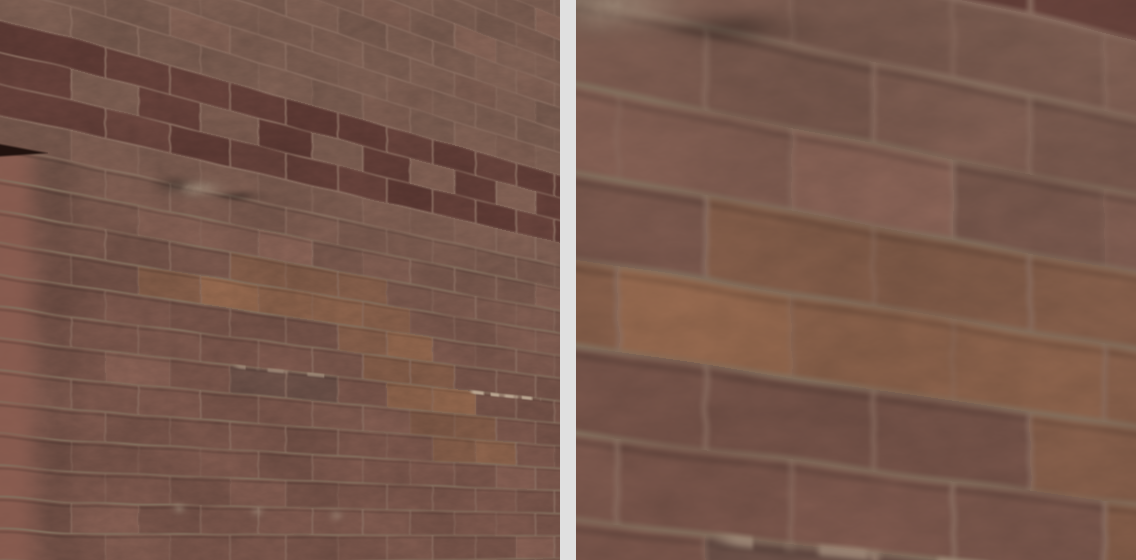
Left, the full canvas; right, a detail of the centre.
This texture is drawn by a Shadertoy shader. Its source:

```glsl
const float HORIZON = 0.0332;       // height where courses run level
const float COURSE = 0.05757;       // course height at the left edge
const float TAPER = 0.01734;        // loss of course height across the canvas
const float DEPTH = 1.4206;         // bricks per unit of inverse course height
const float FIRST_JOINT = 26.16;
const float HORIZON_ROW = 16.25;    // courses between dark band and horizon
const float JOINT = 0.0019;         // half width of the mortar
const float BLUR = 0.0026;

const vec3 BRICK = vec3(0.452, 0.318, 0.278);
const vec3 WEATHERED = vec3(0.462, 0.350, 0.304);
const vec3 DARK = vec3(0.365, 0.225, 0.203);
const vec3 ORANGE = vec3(0.530, 0.372, 0.278);
const vec3 PINK = vec3(0.535, 0.385, 0.335);
const vec3 GREY = vec3(0.405, 0.302, 0.270);
const vec3 CORNER = vec3(0.555, 0.368, 0.318);
const vec3 MORTAR_HIGH = vec3(0.535, 0.425, 0.375);
const vec3 MORTAR_LOW = vec3(0.510, 0.435, 0.365);
const vec3 PALE = vec3(0.630, 0.560, 0.490);
const vec3 SHADOW = vec3(0.130, 0.070, 0.055);

float hash(vec2 p) {
    return fract(sin(dot(p, vec2(127.1, 311.7))) * 43758.5453);
}

vec2 gradient(vec2 cell) {
    float angle = 6.28318 * hash(cell);
    return vec2(cos(angle), sin(angle));
}

float noise(vec2 p) {
    vec2 i = floor(p), f = fract(p), w = f * f * (3.0 - 2.0 * f);
    vec2 e = vec2(1.0, 0.0);
    float low = mix(dot(gradient(i), f), dot(gradient(i + e), f - e), w.x);
    float high = mix(dot(gradient(i + e.yx), f - e.yx), dot(gradient(i + 1.0), f - 1.0), w.x);
    return mix(low, high, w.y);
}

float fbm(vec2 p) {
    float sum = 0.0, amp = 0.6;
    for (int i = 0; i < 4; i++) {
        sum += amp * noise(p);
        p = p * 2.03 + 17.3;
        amp *= 0.5;
    }
    return sum;
}

// 1 inside the interval, with soft ends
float span(float x, float a, float b, float soft) {
    return smoothstep(a - soft, a + soft, x) * smoothstep(b + soft, b - soft, x);
}

float blob(vec2 p, vec2 centre, vec2 size) {
    vec2 d = (p - centre) / size;
    return exp(-dot(d, d));
}

vec3 brickColor(float row, float col, float mid, vec2 p) {
    float tone = hash(vec2(row, col) + 3.7);
    vec3 c = mix(BRICK, WEATHERED, smoothstep(0.45, 0.95, p.y + 0.25 * p.x));
    c = mix(c, PINK, 0.4 * smoothstep(0.75, 1.0, hash(vec2(col, row) + 9.1)));

    // three dark courses, the middle one alternating
    bool alternate = row == 1.0 && mod(col, 2.0) < 0.5;
    if (row >= 0.0 && row <= 2.0 && !alternate) c = mix(DARK, c, 0.25 * tone);

    // stepped diagonal repair
    float end = 5.0 + 0.5 * (row - 6.0);
    float width = row == 6.0 ? 3.0 : (row == 7.0 ? 5.0 : 2.0);
    if (row >= 6.0 && row <= 12.0 && mid < end && mid > end - width)
        c = mix(c, ORANGE, 0.6 + 0.4 * tone);

    if (row == 5.0 && abs(mid - 3.0) < 0.1) c = mix(c, PINK, 0.7);
    if (row == 10.0 && abs(mid - 3.0) < 0.9) c = GREY;
    return c * (0.955 + 0.09 * tone);
}

void mainImage(out vec4 fragColor, in vec2 fragCoord) {
    vec2 p = fragCoord / iResolution.xy;
    float soft = max(BLUR, 1.0 / iResolution.y);

    // wall in perspective, bent at the rounded left corner
    float bend = smoothstep(0.13, 0.0, p.x);
    float scale = COURSE - TAPER * p.x - 0.0009 * bend;
    float r = HORIZON_ROW - (p.y - HORIZON - 0.009 * bend) / scale;
    r += 0.035 * noise(p * vec2(14.0, 20.0));
    float u = DEPTH / (COURSE - TAPER * p.x) - FIRST_JOINT;
    float brickWidth = scale * scale / (DEPTH * TAPER);

    // running bond
    float row = floor(r);
    float shift = 0.5 * mod(row, 2.0);
    float x = u + shift + 0.025 * noise(vec2(u * 2.0, r * 3.0));
    float col = max(floor(x), -1.0);
    vec3 c = brickColor(row, col, col + 0.5 - shift, p);

    // grime and grain
    c *= 1.0 + 0.12 * fbm(p * vec2(7.0, 9.0)) + 0.09 * fbm(p * vec2(40.0, 75.0));
    float below = smoothstep(3.9, 4.1, r);
    c = mix(c, CORNER, 0.75 * below * smoothstep(0.09, 0.025, p.x));
    c *= 1.0 - 0.07 * below * blob(p, vec2(0.105, p.y), vec2(0.035, 1.0));

    // mortar
    float bed = (0.5 - abs(fract(r) - 0.5)) * scale;
    float head = (0.5 - abs(fract(x) - 0.5)) * brickWidth;
    float band = span(r, 0.0, 3.0, 0.05);
    float joint = floor(x + 0.5);
    float fade = mix(0.2 + 0.55 * hash(vec2(joint, row) + 5.3), 0.8, band);
    float bedMask = smoothstep(JOINT + soft, JOINT - soft, bed);
    float headMask = smoothstep(JOINT + soft, JOINT - soft, head) * step(-0.75, u);
    float bedFade = clamp(0.72 + 0.7 * noise(vec2(u * 1.3, floor(r + 0.5) * 3.1)), 0.25, 1.0);
    bedFade *= mix(1.0, 0.75, p.x);
    float underside = span(fract(r), 0.07, 0.15, 0.05) * below;
    c *= 1.0 - 0.13 * underside * (1.0 - 0.5 * p.x);
    vec3 mortar = mix(MORTAR_HIGH, MORTAR_LOW, below);
    c = mix(c, MORTAR_HIGH, headMask * fade);
    c = mix(c, mortar, bedMask * bedFade);

    // pale scar with dark stains along the ledge
    float rough = 0.8 + 0.6 * fbm(p * 45.0);
    float stain = blob(p, vec2(0.315, 0.668), vec2(0.03, 0.014));
    stain += blob(p, vec2(0.425, 0.650), vec2(0.035, 0.008));
    c *= 1.0 - 0.3 * stain;
    c = mix(c, PALE, 0.75 * rough * blob(p, vec2(0.353, 0.663), vec2(0.036, 0.013)));

    // small pale spots near the bottom
    for (int i = 0; i < 3; i++) {
        vec2 spot = vec2(0.32 + 0.14 * float(i), 0.092 - 0.006 * float(i));
        c = mix(c, PALE, 0.45 * rough * blob(p, spot, vec2(0.011, 0.009)));
    }

    // chipped mortar on one course
    float chips = smoothstep(-0.12, 0.15, noise(vec2(u * 5.0, 2.5)));
    float chipped = span(u, 2.1, 3.8, 0.1) * 0.5 + span(u, 6.9, 8.6, 0.08);
    c = mix(c, PALE * 1.15, chips * chipped * span(r, 9.97, 10.11, 0.06));

    // dark gap under the ledge at the corner
    float gap = 0.022 * (1.0 - p.x / 0.085);
    float drop = (r - 4.0) * scale + 0.006;
    c = mix(c, SHADOW, span(drop, 0.0, gap, 0.003) * step(0.0, gap));

    fragColor = vec4(c, 1.0);
}
```
